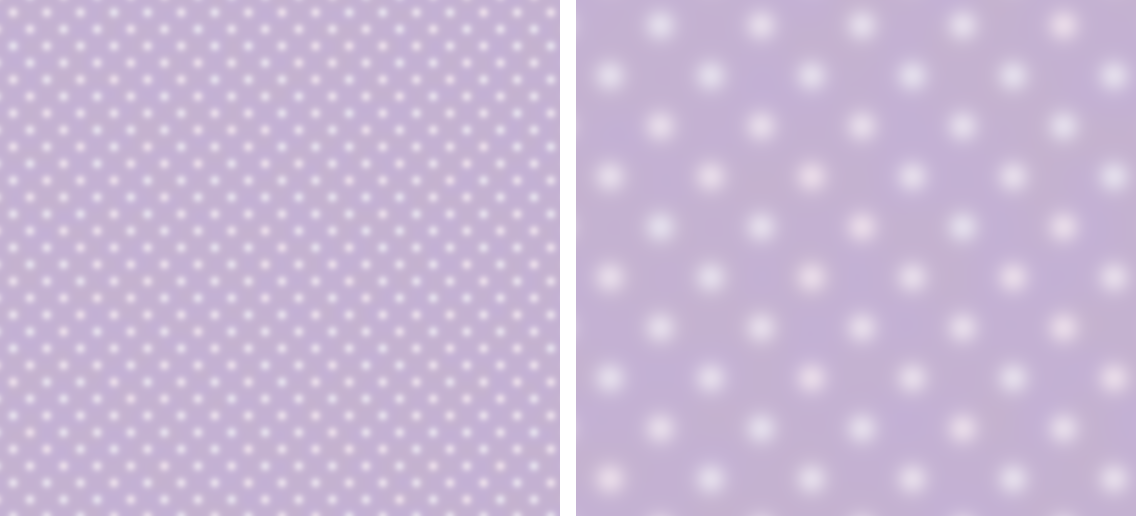
Left, the full canvas; right, a detail of the centre.
This pattern is drawn by a Shadertoy shader. Its source:

```glsl
// Soft pale polka dots on lilac, staggered like a checkerboard.
// Two square lattices, half a cell apart, each add a Gaussian glow per cell;
// value noise mottles the ground and a hash varies the tint of each dot.

float hash(vec2 p) {
    vec3 q = fract(vec3(p.xyx) * 0.1031);
    q += dot(q, q.yzx + 33.33);
    return fract((q.x + q.y) * q.z);
}

float noise(vec2 p) {
    vec2 i = floor(p), f = fract(p);
    f = f * f * (3.0 - 2.0 * f);
    return mix(mix(hash(i), hash(i + vec2(1, 0)), f.x),
               mix(hash(i + vec2(0, 1)), hash(i + vec2(1, 1)), f.x), f.y);
}

void mainImage(out vec4 fragColor, in vec2 fragCoord) {
    // Canvas widths measured from the top left
    vec2 p = vec2(fragCoord.x, iResolution.y - fragCoord.y) / iResolution.x;

    // Lilac ground, drifting slightly between grey and violet
    float mottle = noise(p * 36.0 + 7.0) - 0.5;
    vec3 color = vec3(0.768, 0.695, 0.822) + mottle * vec3(0.006, 0.008, -0.024);

    // Lattice cells are 0.06 of the width; the dot sits in the cell centre
    vec2 lattice = (p - vec2(0.0236, 0.0222)) / 0.06 + 20.5;
    for (int i = 0; i < 2; i++) {
        vec2 cell = lattice + 0.5 * float(i);
        vec2 d = fract(cell) - 0.5;
        float glow = exp(-41.0 * dot(d, d));
        float tint = hash(floor(cell) + 31.0 * float(i)) - 0.5;
        vec3 dotColor = vec3(0.895, 0.855, 0.912) + tint * vec3(0.022, -0.012, -0.014);
        color = mix(color, dotColor, glow);
    }

    fragColor = vec4(color, 1.0);
}
```
